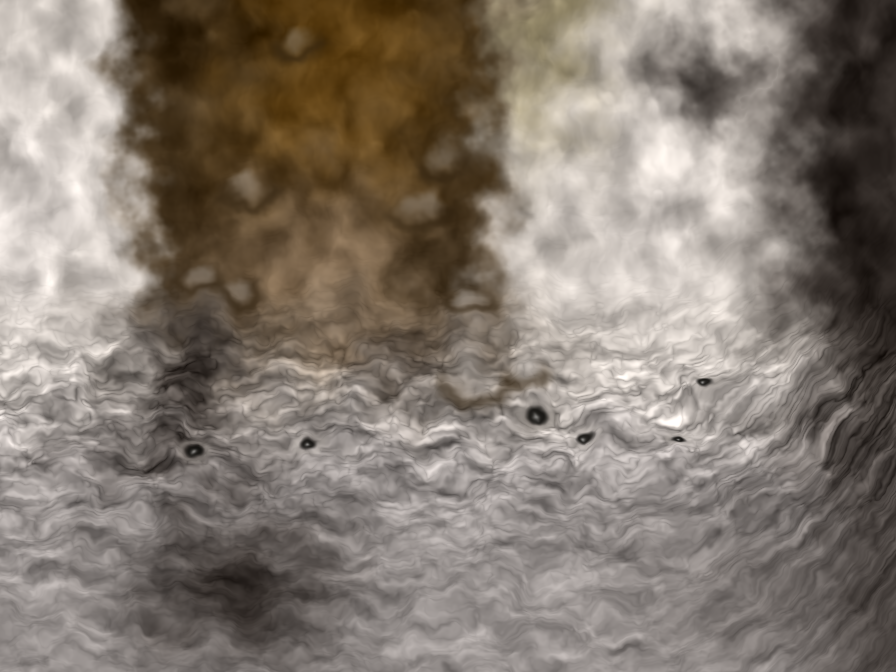
This texture is drawn by a WebGL 2 fragment shader. Its source:

```glsl
#version 300 es
precision highp float;
// Rippling wet surface with blurred droplets, an amber reflection and dark shadows.
uniform vec2 u_resolution;
out vec4 fragColor;

const vec3 WET = vec3(0.60, 0.575, 0.565);
const vec3 PALE = vec3(0.76, 0.73, 0.70);
const vec3 GLARE = vec3(0.87, 0.84, 0.82);
const vec3 AMBER = vec3(0.38, 0.26, 0.08);
const vec3 UMBER = vec3(0.20, 0.145, 0.075);
const vec3 TAN = vec3(0.51, 0.42, 0.32);
const vec3 OLIVE = vec3(0.57, 0.52, 0.37);
const vec3 SHADOW = vec3(0.16, 0.135, 0.12);
const vec3 INK = vec3(0.06, 0.055, 0.045);
const float SOFT_RELIEF = 0.60;
const float CRISP_RELIEF = 0.72;
const float GRAIN_RELIEF = 0.36;
const float STREAK_BEND = 1.6;

// Soft drops: centre and radius. Pits: centre only.
const vec3 LENSES[9] = vec3[9](
  vec3(0.66, 0.765, 0.032), vec3(0.625, 0.70, 0.034), vec3(0.70, 0.552, 0.024),
  vec3(0.365, 0.72, 0.028), vec3(0.30, 0.587, 0.024), vec3(0.355, 0.57, 0.024),
  vec3(0.44, 0.935, 0.030), vec3(0.71, 0.435, 0.038), vec3(0.78, 0.447, 0.028));
const vec2 PITS[6] = vec2[6](vec2(0.463, 0.338), vec2(0.795, 0.387),
  vec2(0.872, 0.351), vec2(1.007, 0.349), vec2(1.052, 0.427), vec2(0.295, 0.327));

float hash(vec2 p) { return fract(sin(dot(p, vec2(127.1, 311.7))) * 43758.5453); }

float noise(vec2 p) {
  vec2 i = floor(p), f = fract(p);
  f = f * f * (3.0 - 2.0 * f);
  return mix(mix(hash(i), hash(i + vec2(1, 0)), f.x),
             mix(hash(i + vec2(0, 1)), hash(i + vec2(1, 1)), f.x), f.y);
}

float fbm(vec2 p, float gain) {
  float sum = 0.0, amp = 0.5;
  for (int i = 0; i < 4; i++) {
    sum += amp * (noise(p) - 0.5);
    p = mat2(1.9, 0.4, -0.4, 1.9) * p + 7.3;
    amp *= gain;
  }
  return sum;
}

float blob(vec2 p, vec2 centre, vec2 radius) {
  vec2 d = (p - centre) / radius;
  return exp(-dot(d, d));
}

// Large areas of light and colour
vec3 reflections(vec2 p) {
  vec3 c = mix(WET, PALE, smoothstep(0.28, 0.52, p.y));
  c = mix(c, GLARE, 0.8 * blob(p, vec2(0.04, 0.68), vec2(0.14, 0.24)));
  c = mix(c, GLARE, 0.5 * blob(p, vec2(0.97, 0.66), vec2(0.17, 0.22)));
  c = mix(c, OLIVE, 0.8 * blob(p, vec2(0.80, 0.96), vec2(0.10, 0.15)));

  float left = 0.17 + 0.12 * (1.0 - p.y);
  float column = smoothstep(left - 0.04, left + 0.06, p.x)
    * (1.0 - smoothstep(0.67, 0.80, p.x)) * smoothstep(0.42, 0.60, p.y);
  vec3 brown = mix(UMBER, AMBER, blob(p, vec2(0.50, 0.90), vec2(0.17, 0.24)));
  brown = mix(brown, TAN, 0.95 * blob(p, vec2(0.49, 0.60), vec2(0.17, 0.15)));
  c = mix(c, brown, column);
  c = mix(c, TAN * 0.92, 0.75 * blob(p, vec2(0.52, 0.50), vec2(0.20, 0.08)));
  c = mix(c, UMBER, 0.75 * blob(p, vec2(0.65, 0.61), vec2(0.08, 0.06)));

  float shade = 0.95 * blob(p, vec2(0.28, 0.44), vec2(0.10, 0.10));
  shade = max(shade, 0.75 * blob(p, vec2(0.27, 0.33), vec2(0.15, 0.07)));
  shade = max(shade, 0.90 * blob(p, vec2(0.35, 0.13), vec2(0.15, 0.13)));
  shade = max(shade, 0.55 * blob(p, vec2(0.62, 0.46), vec2(0.12, 0.06)));
  shade = max(shade, 0.75 * blob(p, vec2(1.06, 0.885), vec2(0.095, 0.05)));
  float side = smoothstep(1.08, 1.28, p.x + 0.06 * (p.y - 0.5));
  shade = max(shade, side * mix(0.70, 1.0, smoothstep(0.25, 0.6, p.y)));
  shade = max(shade, 0.45 * blob(p, vec2(1.25, 0.12), vec2(0.25, 0.16)));
  return mix(c, SHADOW, shade);
}

// Scattered bumps, lit on top and dark below
float bumps(vec2 p, vec2 scale, float softness) {
  vec2 g = p * scale, cell = floor(g);
  float sum = 0.0;
  for (int k = 0; k < 9; k++) {
    vec2 id = cell + vec2(k % 3 - 1, k / 3 - 1);
    vec2 d = g - id - vec2(hash(id), hash(id + 31.7));
    float r = mix(0.25, 0.65, hash(id + 11.3));
    float mask = 1.0 - smoothstep(r * softness, r, length(d));
    sum += mask * (d.y / r + 0.15) * step(0.35, hash(id + 5.1));
  }
  return sum;
}

void main() {
  vec2 p = gl_FragCoord.xy / u_resolution.y;
  p.x += 0.5 * (4.0 / 3.0 - u_resolution.x / u_resolution.y);
  vec2 warp = vec2(fbm(p * 19.0, 0.5), fbm(p * 19.0 + 40.0, 0.5));
  vec3 c = reflections(p + 0.15 * warp);

  // Relief: soft lumps above, flat and crisp ripples below, bent up at the right
  vec2 q = p + 0.055 * warp;
  q.y -= STREAK_BEND * pow(max(p.x - 0.92, 0.0), 2.0);
  float upper = smoothstep(0.40, 0.62, p.y);
  float focus = blob(p, vec2(p.x, 0.40), vec2(1.0, 0.18));
  float lumps = fbm((p + 0.03 * warp) * vec2(27.0, 19.0), 0.45)
    + 0.26 * bumps(p + 0.03 * warp, vec2(18.0, 15.0), 0.25);
  vec2 flatUv = q * vec2(17.0, 36.0);
  float crisp = fbm(flatUv, 0.6) - 0.45 * fbm(flatUv + vec2(0.1, 0.5), 0.6);
  crisp += 0.28 * focus * bumps(q, vec2(22.0, 34.0), 0.4);
  float relief = mix(CRISP_RELIEF * crisp * (0.75 + 0.4 * focus), SOFT_RELIEF * lumps, upper);
  float crease = abs(noise(q * vec2(38.0, 85.0)) - 0.5) + abs(noise(q * vec2(75.0, 130.0)) - 0.5);
  relief += GRAIN_RELIEF * (0.25 + focus) * (crease - 0.35) * (1.0 - 0.75 * upper);
  float rings = sin(length((p - vec2(0.69, 0.21)) * vec2(1.0, 2.6)) * 130.0 + 12.0 * warp.x);
  relief += 0.04 * rings * blob(p, vec2(0.69, 0.25), vec2(0.2, 0.09));
  c += relief * (0.32 + 0.75 * c);

  // Individual soft drops
  for (int i = 0; i < 9; i++) {
    vec2 d = (p - LENSES[i].xy + 0.05 * warp) / LENSES[i].z;
    float r = length(d * vec2(0.9, 1.1));
    c = mix(c, UMBER, 0.6 * exp(-7.0 * pow(r - 1.0, 2.0)) * smoothstep(0.7, -0.6, d.y));
    c = mix(c, PALE * 0.9, 0.45 * (1.0 - smoothstep(0.2, 1.0, r)) * (0.75 + 0.25 * d.y));
  }

  // Small dark pits with a bright glint
  for (int i = 0; i < 6; i++) {
    vec2 size = vec2(0.017, 0.010) * mix(0.7, 1.1, hash(PITS[i]));
    vec2 d = (p - PITS[i] + 0.03 * warp) / size;
    c = mix(c, PALE, 0.35 * exp(-7.0 * pow(length(d) - 1.4, 2.0)));
    c = mix(c, INK, 0.9 * (1.0 - smoothstep(0.5, 1.15, length(d))));
    c += 0.4 * blob(d, vec2(-0.1, -0.15), vec2(0.25, 0.3));
  }
  fragColor = vec4(clamp(c, 0.0, 1.0), 1.0);
}
```
